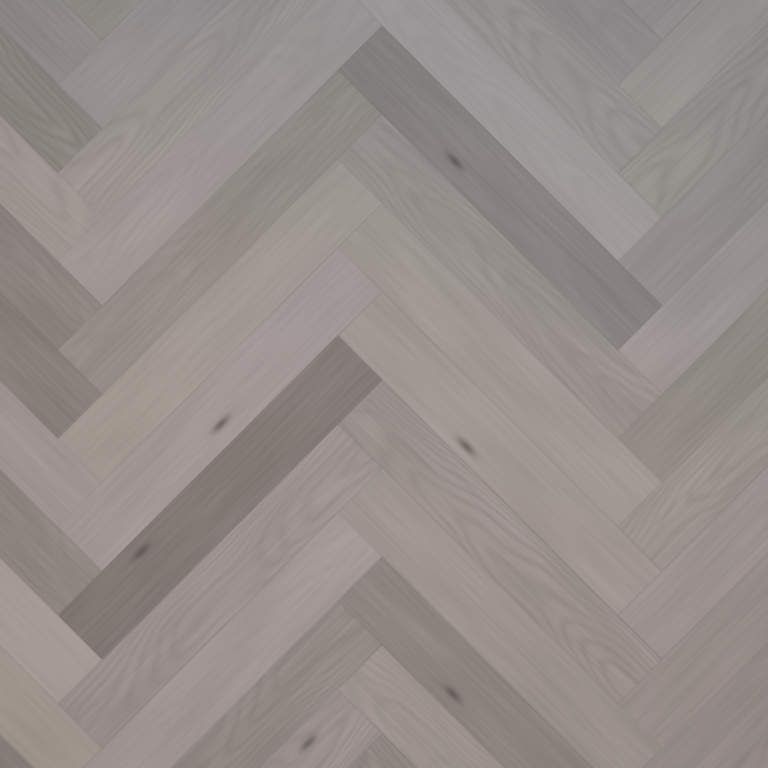
Write a three.js fragment shader that draws this texture.

```glsl
// Herringbone parquet floor of pale grey-brown oak planks with soft light.
#define COLUMN 0.3646      // horizontal run of one plank column
#define PITCH 0.1152       // vertical distance between stacked planks
#define RIDGE_X 0.4688     // position of the central ridge
#define RIDGE_Y 0.0911     // first ridge corner, from the top
#define SEAM_WIDTH 0.0014
#define SEAM_DEPTH 0.07
#define GRAIN 0.045
#define RINGS 0.045
#define SOFTNESS 0.0009    // spacing of the smoothing samples
#define SEED 3.7

varying vec2 vUv;

const vec3 DARK_OAK = vec3(0.490, 0.462, 0.445);
const vec3 PALE_OAK = vec3(0.655, 0.617, 0.605);
const vec3 KNOT = vec3(0.29, 0.27, 0.26);

float hash(vec2 p) {
  return fract(sin(dot(p, vec2(127.1, 311.7)) + SEED) * 43758.5);
}

vec2 gradientAt(vec2 cell) {
  float angle = 6.2832 * hash(cell);
  return vec2(cos(angle), sin(angle));
}

// Gradient noise, roughly -0.7 to 0.7
float noise(vec2 p) {
  vec2 i = floor(p), f = fract(p);
  vec2 k = f * f * f * (f * (f * 6.0 - 15.0) + 10.0);
  vec2 e = vec2(1.0, 0.0);
  float low = mix(dot(gradientAt(i), f), dot(gradientAt(i + e.xy), f - e.xy), k.x);
  float high = mix(dot(gradientAt(i + e.yx), f - e.yx),
                   dot(gradientAt(i + e.xx), f - e.xx), k.x);
  return mix(low, high, k.y);
}

// Returns distance along and across the plank, and its column and row
vec4 herringbone(vec2 p) {
  float x = p.x - RIDGE_X;
  float y = 1.0 - p.y - RIDGE_Y;

  // Sawtooth border between neighbouring columns
  float border = floor(x / COLUMN + 0.5);
  float phase = (y - mod(border, 2.0) * COLUMN) / PITCH;
  float sway = (0.25 - abs(fract(phase) - 0.5)) * PITCH;
  float column = border - 1.0 + step(border * COLUMN + sway, x);

  // Planks run down and away from the nearest ridge
  float side = 1.0 - 2.0 * mod(column, 2.0);
  float run = side * (x - 2.0 * COLUMN * floor((column + 1.0) * 0.5));
  float stack = (y - run) / PITCH - 0.25 * side;
  float row = floor(stack);
  float along = run + y - (row + 0.5 + 0.25 * side) * PITCH;
  return vec4(vec2(along, fract(stack) * PITCH) * 0.7071, column, row);
}

vec3 plankColor(vec2 p) {
  vec4 plank = herringbone(p);
  vec2 q = plank.xy, id = plank.zw;
  vec2 size = vec2(COLUMN * 1.4142, PITCH * 0.7071);
  float tone = hash(id + 11.0);
  float figure = hash(id + 23.0);
  float hue = hash(id + 37.0) - 0.5;
  vec2 shift = vec2(hash(id + 41.0), hash(id + 53.0));
  vec2 g = q + shift * 19.0;

  // Tone of each plank, with slow drift along its length
  float drift = noise(g * vec2(7.0, 22.0));
  vec3 color = mix(DARK_OAK, PALE_OAK, clamp(sqrt(tone) + 0.16 * drift, 0.0, 1.0));
  color *= 1.0 + hue * vec3(0.0, 0.012, -0.035);

  // Fine straight grain
  float fibre = noise(g * vec2(13.0, 270.0)) + 0.7 * noise(g * vec2(6.0, 90.0));
  color *= 1.0 + GRAIN * fibre * mix(1.3, 0.6, tone);

  // Arched growth rings on some planks
  float offCentre = q.y - size.y * mix(0.25, 0.75, shift.x);
  float heading = shift.y < 0.5 ? -13.0 : 13.0;
  float arch = q.x * heading + 1800.0 * offCentre * offCentre
             + 1.8 * noise(g * vec2(8.0, 26.0));
  float ring = pow(0.5 + 0.5 * sin(6.2832 * arch), 2.0);
  float figured = smoothstep(0.45, 0.95, figure) * (0.65 + 0.7 * drift);
  color *= 1.0 - RINGS * figured * (ring - 0.35) * mix(2.0, 0.9, tone);

  // Rare slender knots
  vec2 knotAt = size * mix(vec2(0.1), vec2(0.9), shift.yx);
  vec2 away = (q - knotAt) / vec2(0.014, 0.0045);
  float knot = exp(-dot(away, away)) * step(0.86, hash(id + 67.0));
  color = mix(color, KNOT, 0.6 * knot);

  // Thin, uneven shadow in the joints
  vec2 edge = min(q, size - q);
  float seam = 1.0 - smoothstep(0.0, SEAM_WIDTH, min(edge.x, edge.y));
  return color * (1.0 - SEAM_DEPTH * seam * mix(0.4, 1.5, shift.x));
}

void main() {
  // Average nearby samples to smooth the joints
  vec3 color = vec3(0.0);
  for (int j = -1; j <= 1; j++) {
    for (int i = -1; i <= 1; i++) {
      color += plankColor(vUv + SOFTNESS * vec2(float(i), float(j)));
    }
  }
  color /= 9.0;

  // Cool light at the upper right, warm below, dimmer towards the rim
  float cool = smoothstep(0.35, 1.0, vUv.y * 0.75 + vUv.x * 0.3);
  color *= mix(vec3(1.01, 1.0, 0.99), vec3(0.935, 0.975, 0.99), cool);
  vec2 offset = vUv - vec2(0.52, 0.48);
  color *= 1.02 - 0.14 * dot(offset, offset);
  gl_FragColor = vec4(color, 1.0);
}
```
